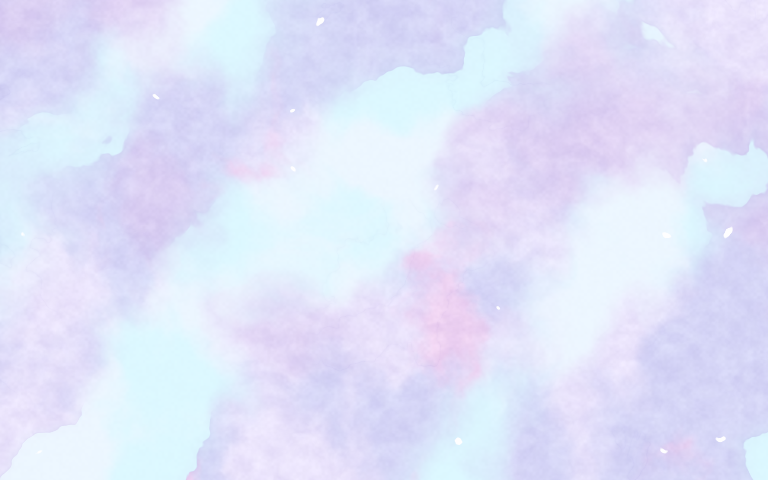
Give the GLSL for this texture, as a WebGL 1 fragment shader.

```glsl
precision highp float;

uniform vec2 u_resolution;

const vec3 CYAN = vec3(0.865, 0.972, 1.0);
const vec3 HAZE = vec3(0.938, 0.965, 1.0);
const vec3 LAVENDER = vec3(0.835, 0.835, 0.965);
const vec3 PALE_LILAC = vec3(0.93, 0.9, 0.99);
const vec3 MAUVE = vec3(0.86, 0.79, 0.94);
const vec3 PINK = vec3(0.94, 0.81, 0.94);
const vec3 PAPER = vec3(0.995, 0.995, 1.0);

float hash(vec2 p) {
  return fract(sin(dot(p, vec2(127.1, 311.7))) * 43758.5453);
}

float noise(vec2 p) {
  vec2 i = floor(p);
  vec2 f = fract(p);
  vec2 u = f * f * f * (f * (f * 6.0 - 15.0) + 10.0);
  float low = mix(hash(i), hash(i + vec2(1.0, 0.0)), u.x);
  float high = mix(hash(i + vec2(0.0, 1.0)), hash(i + vec2(1.0, 1.0)), u.x);
  return mix(low, high, u.y);
}

// Rotated octaves hide the lattice of the noise
float fbm(vec2 p) {
  float sum = 0.0;
  float amplitude = 0.5;
  for (int i = 0; i < 6; i++) {
    sum += amplitude * noise(p);
    p = mat2(1.6, 1.2, -1.2, 1.6) * p + 17.3;
    amplitude *= 0.5;
  }
  return sum / 0.984;
}

vec2 warp(vec2 p, float scale, float amount) {
  vec2 offset = vec2(fbm(p * scale + 3.7), fbm(p * scale + 41.2));
  return p + amount * (offset - 0.5);
}

// Diagonal bands of wash broken up by turbulence
float pigmentField(vec2 p) {
  float across = (p.x - p.y) * 0.7071;
  float band = cos(6.2832 * (across - 0.12) / 0.52);
  return 0.5 - 0.25 * band + 1.25 * (fbm(p * 2.7 + 8.4) - 0.5);
}

// Sparse ragged flecks of bare paper
float flecks(vec2 p, float cells, float share) {
  vec2 q = p * cells;
  vec2 id = floor(q);
  vec2 center = 0.25 + 0.5 * vec2(hash(id + 5.1), hash(id + 9.6));
  vec2 d = fract(q) - center;
  float angle = 6.2832 * hash(id + 2.3);
  d = mat2(cos(angle), sin(angle), -sin(angle), cos(angle)) * d;
  d.y *= 1.8;
  float radius = mix(0.025, 0.085, hash(id + 7.7));
  float ragged = length(d) + 0.07 * (noise(q * 16.0) - 0.5);
  return step(hash(id), share) * (1.0 - smoothstep(radius - 0.015, radius + 0.015, ragged));
}

void main() {
  vec2 p = gl_FragCoord.xy / u_resolution.y;
  vec2 q = warp(p, 3.0, 0.22);
  float pigment = pigmentField(q);

  // Wash: soft bleeding in places, crisp dried edges in others
  float crispness = smoothstep(0.42, 0.62, noise(p * 3.3 + 21.0));
  float soft = smoothstep(0.24, 0.7, pigment);
  float inside = smoothstep(0.43, 0.452, pigment);
  float dried = mix(0.3 * soft, 0.45 + 0.55 * soft, inside);
  float wash = mix(soft, dried, crispness);
  vec3 color = mix(CYAN, LAVENDER, wash);

  // Pale blooms
  float bloom = smoothstep(0.46, 0.66, fbm(q * 3.1 + 63.0));
  color = mix(color, mix(HAZE, PALE_LILAC, wash), 0.85 * bloom);

  // Mauve and pink stains
  float mauve = smoothstep(0.47, 0.68, fbm(q * 2.9 + 95.0)) * wash;
  float pink = smoothstep(0.55, 0.7, fbm(q * 3.4 + 132.0)) * smoothstep(0.25, 0.7, wash);
  color = mix(color, MAUVE, 0.65 * mauve);
  color = mix(color, PINK, 0.8 * pink);

  // Pigment gathered along dried edges and faint tide lines
  float rim = inside * exp(-max(pigment - 0.445, 0.0) / 0.025) * crispness;
  float tide = fbm(q * 3.8 + 170.0) - 0.46;
  float tideLine = exp(-abs(tide) / 0.008) * smoothstep(0.5, 0.75, noise(p * 4.0 + 77.0));
  color -= (0.55 * rim + 0.35 * tideLine) * vec3(0.06, 0.065, 0.03);

  // Granulation and paper tooth
  float granules = fbm(warp(p, 14.0, 0.04) * vec2(32.0, 38.0)) - 0.5;
  float tooth = noise(p * 150.0) - 0.5;
  color += granules * wash * vec3(0.075, 0.09, 0.04);
  color += tooth * mix(0.008, 0.018, wash);

  color = mix(color, PAPER, flecks(p, 7.0, 0.15));
  gl_FragColor = vec4(clamp(color, 0.0, 1.0), 1.0);
}
```
